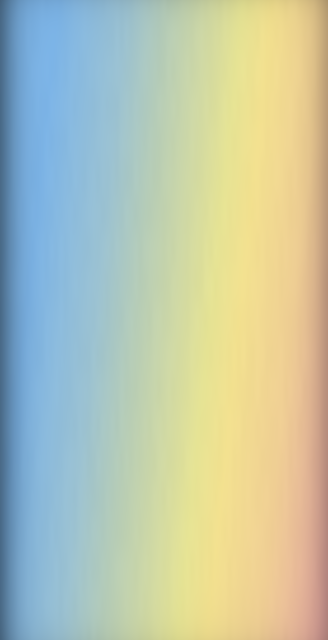
Write a WebGL 2 fragment shader that draws this background.

```glsl
#version 300 es
precision highp float;
// Soft slanted gradient from blue through yellow to rose, with shaded edges.
uniform vec2 u_resolution;
out vec4 outColor;

float hash(vec2 p) {
  return fract(sin(dot(p, vec2(127.1, 311.7))) * 43758.5453);
}

float valueNoise(vec2 p) {
  vec2 cell = floor(p), f = fract(p);
  f = f * f * (3.0 - 2.0 * f);
  float low = mix(hash(cell), hash(cell + vec2(1, 0)), f.x);
  float high = mix(hash(cell + vec2(0, 1)), hash(cell + vec2(1, 1)), f.x);
  return mix(low, high, f.y);
}

// Piecewise linear blend through the colour bands
vec3 ramp(float s) {
  vec3 col = vec3(0.49, 0.71, 0.91);
  col = mix(col, vec3(0.61, 0.76, 0.82), clamp((s - 0.18) / 0.21, 0.0, 1.0));
  col = mix(col, vec3(0.71, 0.80, 0.72), clamp((s - 0.39) / 0.12, 0.0, 1.0));
  col = mix(col, vec3(0.90, 0.89, 0.58), clamp((s - 0.51) / 0.23, 0.0, 1.0));
  col = mix(col, vec3(0.95, 0.88, 0.56), clamp((s - 0.74) / 0.09, 0.0, 1.0));
  col = mix(col, vec3(0.94, 0.81, 0.58), clamp((s - 0.83) / 0.16, 0.0, 1.0));
  return mix(col, vec3(0.90, 0.66, 0.63), clamp((s - 0.99) / 0.19, 0.0, 1.0));
}

void main() {
  vec2 uv = gl_FragCoord.xy / u_resolution;

  // Bands lean to the left toward the bottom
  float slant = uv.x + 0.2 * (1.0 - uv.y);
  vec3 col = ramp(slant);

  // Faint upright streaks
  col += 0.012 * (valueNoise(uv * vec2(70.0, 18.0)) - 0.5);

  // Edge shading, deepest on the left
  float shade = 1.0 - 0.42 * exp(-pow(uv.x / 0.05, 1.3));
  shade *= 1.0 - 0.22 * exp(-pow((1.0 - uv.x) / 0.045, 1.3));
  shade *= 1.0 - 0.08 * exp(-(1.0 - uv.y) / 0.02);
  shade *= 1.0 - 0.06 * exp(-uv.y / 0.025);

  outColor = vec4(col * shade, 1.0);
}
```
